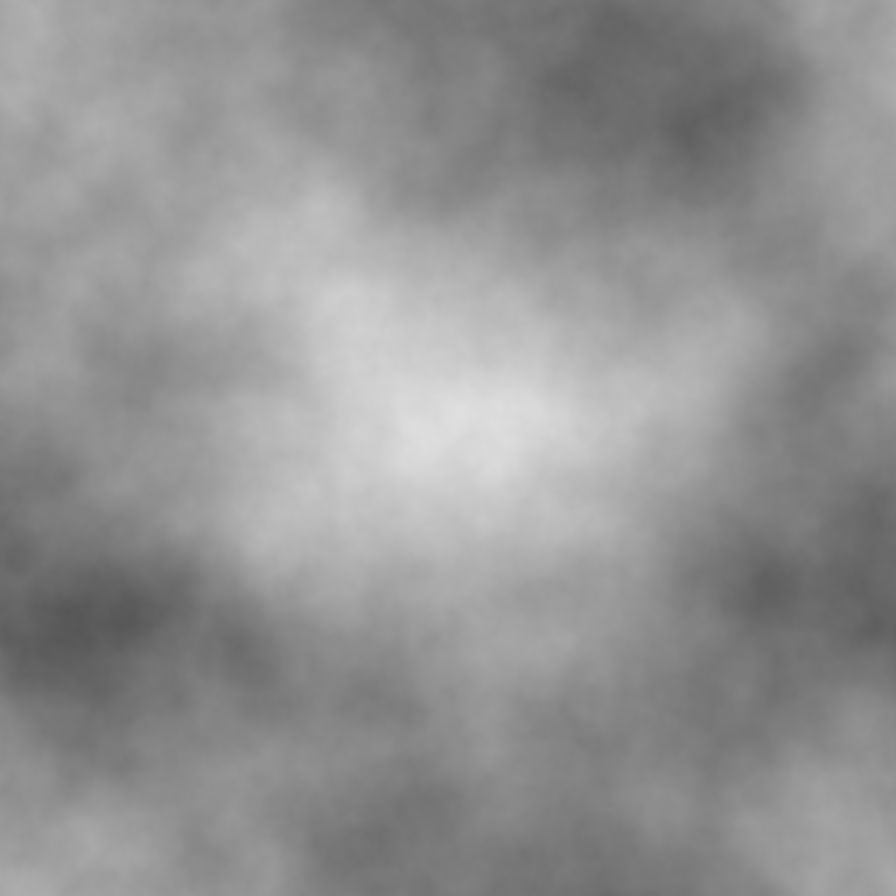
A WebGL 2 fragment shader for this texture:

```glsl
#version 300 es
precision highp float;

uniform vec2 u_resolution;
out vec4 fragColor;

const float TAU = 6.2831853;

// Integer hash giving a random gradient in [-1, 1]
vec2 gradientAt(ivec2 cell, int period, int seed) {
    uvec2 q = uvec2((cell + period) % period);
    uint h = q.x * 1597u + q.y * 51749u + uint(seed) * 7919u + 101u;
    h = (h ^ (h >> 16)) * 73244475u;
    h = (h ^ (h >> 15)) * 73244475u;
    h ^= h >> 16;
    return vec2(h & 65535u, h >> 16) / 32767.5 - 1.0;
}

// Gradient noise that wraps after a whole number of cells
float wrappedNoise(vec2 uv, int period, int seed) {
    vec2 p = uv * float(period);
    ivec2 cell = ivec2(floor(p));
    vec2 f = fract(p);
    vec2 w = f * f * f * (f * (f * 6.0 - 15.0) + 10.0);
    float a = dot(gradientAt(cell, period, seed), f);
    float b = dot(gradientAt(cell + ivec2(1, 0), period, seed), f - vec2(1, 0));
    float c = dot(gradientAt(cell + ivec2(0, 1), period, seed), f - vec2(0, 1));
    float d = dot(gradientAt(cell + ivec2(1, 1), period, seed), f - vec2(1, 1));
    return mix(mix(a, b, w.x), mix(c, d, w.x), w.y);
}

// Broad bright core with darker pockets along the borders
float broadShade(vec2 uv) {
    vec2 angle = TAU * (uv - 0.5);
    vec2 c = cos(angle);
    vec2 s = sin(angle);
    float shade = 0.58 + 0.13 * c.x * c.y + 0.05 * (c.x + c.y);
    shade += 0.02 * (cos(2.0 * angle.x) + cos(2.0 * angle.y));
    shade -= 0.045 * s.x * s.y;
    shade += s.y * (0.02 + 0.035 * (1.0 - c.x));
    shade -= 0.03 * s.x * (1.0 - c.y);
    return shade;
}

// Fine cloud detail, each octave twice as fine and about half as strong
float cloudDetail(vec2 uv) {
    float sum = 0.0;
    float amplitude = 0.19;
    int period = 4;
    for (int i = 0; i < 6; i++) {
        sum += amplitude * wrappedNoise(uv, period, i);
        amplitude *= 0.53;
        period *= 2;
    }
    return sum;
}

void main() {
    vec2 uv = gl_FragCoord.xy / u_resolution;
    vec2 warp = vec2(wrappedNoise(uv, 3, 11), wrappedNoise(uv, 3, 12));
    float shade = broadShade(uv + 0.14 * warp) + cloudDetail(uv);
    fragColor = vec4(vec3(clamp(shade, 0.0, 1.0)), 1.0);
}
```
